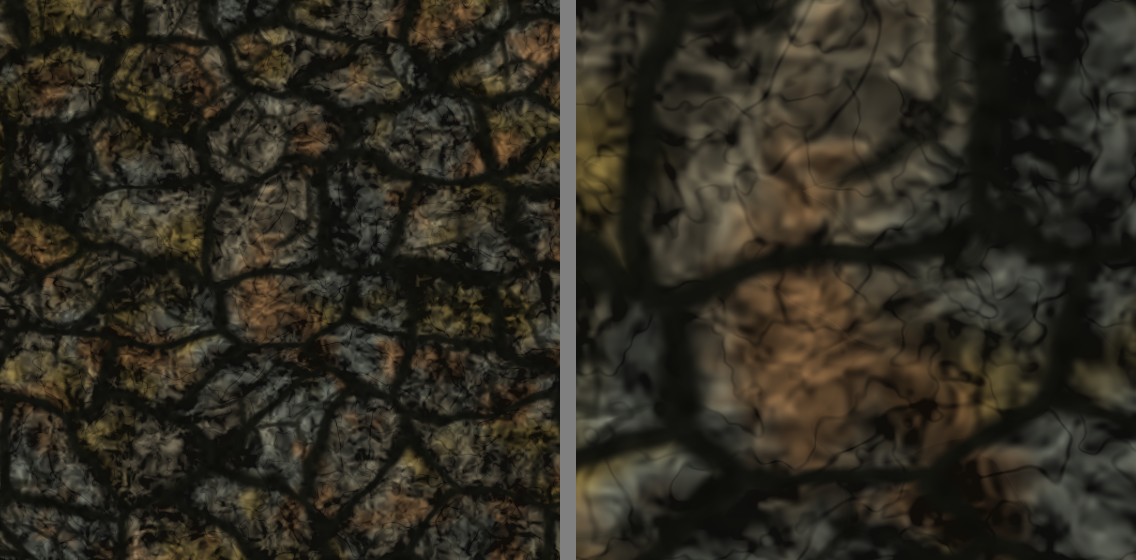
Left: the whole. Right: its middle third, enlarged.
Give the GLSL for this texture, as a WebGL 2 fragment shader.

```glsl
#version 300 es
precision highp float;

uniform vec2 u_resolution;
out vec4 fragColor;

const vec3 GREY_BROWN = vec3(1.04, 0.97, 0.78);
const vec3 OCHRE = vec3(1.16, 0.98, 0.48);
const vec3 RUST = vec3(1.22, 0.86, 0.52);
const vec3 SLATE = vec3(0.92, 0.98, 0.90);
const vec3 MORTAR = vec3(0.056, 0.060, 0.043);

vec2 hash2(vec2 cell) {
    vec3 q = fract(cell.xyx * vec3(0.1031, 0.1030, 0.0973));
    q += dot(q, q.yzx + 33.33);
    return fract((q.xx + q.yz) * q.zy);
}

float noise(vec2 p) {
    vec2 i = floor(p);
    vec2 f = fract(p);
    f = f * f * (3.0 - 2.0 * f);
    float low = mix(hash2(i).x, hash2(i + vec2(1, 0)).x, f.x);
    float high = mix(hash2(i + vec2(0, 1)).x, hash2(i + vec2(1, 1)).x, f.x);
    return mix(low, high, f.y);
}

float fbm(vec2 p, int octaves) {
    float sum = 0.0, weight = 0.5, total = 0.0;
    for (int k = 0; k < octaves; k++) {
        sum += weight * noise(p);
        total += weight;
        weight *= 0.5;
        p = mat2(1.6, 1.2, -1.2, 1.6) * p + 17.3;
    }
    return sum / total;
}

vec2 warp(vec2 p, float frequency, float amount) {
    vec2 q = p * frequency;
    return p + amount * (vec2(fbm(q, 3), fbm(q + 41.7, 3)) - 0.5);
}

vec2 cellOffset(vec2 cell, vec2 jitter) {
    return 0.5 + jitter * (hash2(cell) - 0.5);
}

// x: distance to the nearest cell border, yz: cell identity
vec3 stoneCells(vec2 p, vec2 jitter) {
    vec2 base = floor(p), f = fract(p);
    vec2 nearCell = vec2(0), nearVec = vec2(0);
    float best = 1e3;
    for (int y = -1; y <= 1; y++)
    for (int x = -1; x <= 1; x++) {
        vec2 g = vec2(x, y);
        vec2 r = g + cellOffset(base + g, jitter) - f;
        if (dot(r, r) < best) {
            best = dot(r, r);
            nearVec = r;
            nearCell = g;
        }
    }
    float border = 1e3;
    for (int y = -2; y <= 2; y++)
    for (int x = -2; x <= 2; x++) {
        vec2 g = nearCell + vec2(x, y);
        vec2 r = g + cellOffset(base + g, jitter) - f;
        vec2 delta = r - nearVec;
        if (dot(delta, delta) > 1e-4)
            border = min(border, dot(0.5 * (nearVec + r), normalize(delta)));
    }
    return vec3(border, base + nearCell);
}

// Thin wandering lines along the mid level of a noise field
float veins(vec2 p, float width) {
    return 1.0 - smoothstep(0.0, width, abs(fbm(p, 3) - 0.5));
}

// Fine fibres whose direction switches from patch to patch
float grain(vec2 p) {
    vec2 q = warp(p, 28.0, 0.025);
    float across = noise(q * vec2(48.0, 105.0));
    float upright = noise(q * vec2(105.0, 48.0) + 9.1);
    float fibre = mix(across, upright, smoothstep(0.35, 0.65, noise(p * 14.0)));
    return 0.25 * (fibre - 0.5) + 0.19 * (noise(q * 150.0) - 0.5);
}

vec3 stoneTint(vec2 p, vec2 id) {
    float shift = 0.3 * (hash2(id + 5.0).y - 0.5);
    float ochre = smoothstep(0.48, 0.78, fbm(p * 9.0 + 3.0, 4) + shift);
    float rust = smoothstep(0.54, 0.78, fbm(p * 11.0 + 60.0, 4));
    float slate = smoothstep(0.44, 0.66, fbm(p * 8.0 + 90.0, 4) - shift);
    vec3 tint = mix(GREY_BROWN, SLATE, slate * 0.8);
    tint = mix(tint, OCHRE, ochre * 0.9);
    return mix(tint, RUST, rust * 0.8);
}

void main() {
    vec2 p = gl_FragCoord.xy / min(u_resolution.x, u_resolution.y);
    vec2 bent = warp(warp(p, 4.0, 0.13), 22.0, 0.022);

    // Large stones, partly split into smaller ones
    vec3 stone = stoneCells(bent * vec2(5.2, 7.6) + 2.0, vec2(0.95, 0.72));
    vec3 chip = stoneCells(bent * vec2(11.0, 13.0) + 31.0, vec2(0.9));
    float jointWidth = mix(0.035, 0.125, fbm(p * 9.0 + 20.0, 2));
    float joint = 1.0 - smoothstep(jointWidth * 0.25, jointWidth * 1.25, stone.x);
    float split = 1.0 - smoothstep(0.01, 0.10, chip.x);
    split *= smoothstep(0.40, 0.65, fbm(p * 7.0 + 70.0, 2));

    // Surface brightness
    float tone = 0.225 + 0.07 * (hash2(stone.yz).x - 0.5);
    tone += 0.05 * (hash2(chip.yz + 8.0).x - 0.5);
    tone += 0.24 * (fbm(p * 10.0 + 50.0, 3) - 0.5);
    tone += 0.19 * (noise(bent * 30.0) - 0.5) + grain(p);
    tone -= 0.085 * veins(bent * 19.0, 0.045) + 0.06 * veins(p * 37.0 + 12.0, 0.05);

    // Worn pale rims and shade beside the joints
    float rim = smoothstep(0.09, 0.15, stone.x) * (1.0 - smoothstep(0.15, 0.27, stone.x));
    tone += 0.09 * rim * smoothstep(0.45, 0.7, noise(p * 34.0 + 6.0));
    tone -= 0.07 * (1.0 - smoothstep(0.03, 0.22, stone.x));

    vec3 colour = max(tone, 0.055) * stoneTint(p, stone.yz);
    vec3 mortar = MORTAR * (0.75 + 0.6 * noise(p * 85.0));
    colour = mix(colour, mortar, max(joint * 0.93, split * 0.72));
    fragColor = vec4(colour, 1.0);
}
```
